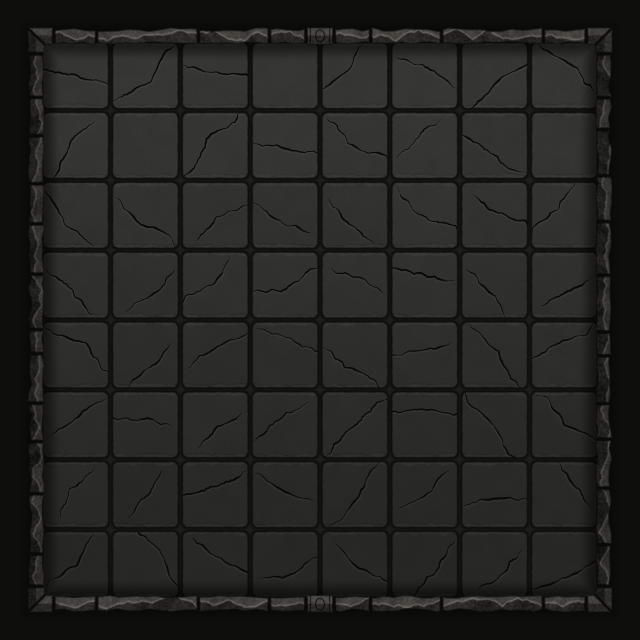
Give the GLSL for this texture, as a WebGL 2 fragment shader.

```glsl
#version 300 es
precision highp float;
// Dark dungeon floor: eight by eight cracked slabs inside a rough stone frame.
#define TILES 8.0
#define PITCH 0.1091
#define TILE_HALF 0.467
#define TILE_ROUND 0.08
#define CRACK_WIDTH 0.0105
#define FRAME_IN 0.431
#define FRAME_OUT 0.457
#define CORNER 0.416
#define SIDE_STONES 12
#define GAP 0.0017

uniform vec2 u_resolution;
out vec4 outColor;

const vec3 BACKDROP = vec3(0.056, 0.056, 0.051);
const vec3 SLAB_TINT = vec3(1.0, 0.995, 0.955);
const vec3 FRAME_TINT = vec3(1.0, 0.98, 0.94);

float hash(vec2 p) {
    vec3 v = fract(vec3(p.xyx) * 0.1031);
    v += dot(v, v.yzx + 33.33);
    return fract((v.x + v.y) * v.z);
}

float noise(vec2 p) {
    vec2 i = floor(p), f = fract(p);
    f *= f * (3.0 - 2.0 * f);
    return mix(mix(hash(i), hash(i + vec2(1, 0)), f.x),
               mix(hash(i + vec2(0, 1)), hash(i + vec2(1, 1)), f.x), f.y);
}

// Straight segments between random heights.
float zigzag(float x, float seed) {
    float i = floor(x);
    return mix(hash(vec2(i, seed)), hash(vec2(i + 1.0, seed)), x - i) - 0.5;
}

float roundBox(vec2 p, float halfSize, float radius) {
    vec2 q = abs(p) - halfSize + radius;
    return length(max(q, 0.0)) + min(max(q.x, q.y), 0.0) - radius;
}

// x: dark line coverage, y: lit lip under the line.
vec2 crack(vec2 q, vec2 id, float aa) {
    float seed = hash(id + 7.3) * 91.0;
    float turn = hash(id + 2.9) < 0.52 ? 1.0 : -1.0;
    float angle = turn * mix(0.08, 0.92, sqrt(hash(id + 17.1)));
    q = mat2(cos(angle), -sin(angle), sin(angle), cos(angle)) * q;
    float path = 0.36 * (hash(id + 31.7) - 0.5) + 0.24 * zigzag(q.x * 2.3 + 20.0, seed)
               + 0.05 * zigzag(q.x * 10.0 + 60.0, seed) + 0.016 * zigzag(q.x * 27.0 + 90.0, seed);
    float d = (q.y - path) * 0.92;
    float start = mix(-0.75, -0.46, hash(id + 41.0)), end = mix(0.44, 0.75, hash(id + 53.0));
    float taper = smoothstep(start, start + 0.3, q.x) * (1.0 - smoothstep(end - 0.3, end, q.x));
    taper *= step(0.03, hash(id + 67.0));
    float width = CRACK_WIDTH * taper * (0.9 + 1.1 * zigzag(q.x * 8.0 + 40.0, seed));
    float line = (1.0 - smoothstep(width - aa, width + aa, abs(d))) * smoothstep(0.0, 0.3, taper);
    float lip = exp(-pow((d + width + 0.014) / 0.011, 2.0)) * taper;
    return vec2(line, lip);
}

vec3 slabFloor(vec2 p, float aa) {
    vec2 g = p / PITCH + TILES * 0.5;
    vec2 id = floor(g), q = fract(g) - 0.5;
    aa /= PITCH;
    float d = roundBox(q, TILE_HALF, TILE_ROUND) + 0.007 * (noise(g * 23.0) - 0.5);

    // Slab face with fine grain, thin dark rim and chipped upper and lower edges.
    float face = mix(0.153, 0.21, smoothstep(-0.45, 0.45, p.y));
    face *= 1.0 + 0.05 * (hash(id) - 0.5) + 0.05 * (noise(g * 5.0) - 0.5) + 0.06 * (noise(g * 70.0) - 0.5);
    float rimSeed = id.y * 9.0 + sign(q.y);
    float rim = 0.036 + 0.035 * zigzag(g.x * 9.0, rimSeed) + 0.025 * zigzag(g.x * 24.0, rimSeed + 3.0);
    float edge = abs(q.y) - TILE_HALF + rim;
    float chip = smoothstep(-aa, aa, edge) * (1.0 - smoothstep(0.4, 0.47, abs(q.x)));
    face += chip * (q.y > 0.0 ? 0.03 : 0.02);
    face -= 0.028 * exp(-pow((edge + 0.012) / 0.012, 2.0)) * step(q.y, 0.0) * noise(g * 14.0);
    face *= mix(0.68, 1.0, smoothstep(0.0, 0.02, -d));
    vec2 c = crack(q, id, aa * 0.8);
    face = mix(face + 0.03 * c.y, 0.03, c.x * 0.95);

    // Grooves are darkest beside the slabs and paler at crossings.
    float groove = mix(0.055, 0.115, smoothstep(0.008, 0.06, d));
    float shade = mix(groove, face, 1.0 - smoothstep(-aa, aa, d));
    vec2 a = abs(p);
    return SLAB_TINT * shade * mix(0.5, 1.0, smoothstep(0.0, 0.028, FRAME_IN - max(a.x, a.y)));
}

// rgb: stone colour, a: coverage.
vec4 frameStones(vec2 p, float aa) {
    vec2 a = abs(p);
    bool row = a.y > a.x;
    float along = row ? p.x : p.y, across = max(a.x, a.y), s = abs(along);
    float joint = abs(s - CORNER), stone = 0.0;
    float rowJoints[4] = float[4](0.022, 0.079, 0.190, 0.349);
    for (int i = 1; i < SIDE_STONES; i++) {
        float jitter = 0.7 * (hash(vec2(i, sign(p.x) + 5.0)) - 0.5);
        float at = CORNER * (2.0 * (float(i) + jitter) / float(SIDE_STONES) - 1.0);
        if (row) at = rowJoints[min(i - 1, 3)];
        float side = (row ? s : along) - at;
        joint = min(joint, abs(side));
        stone += step(0.0, side);
    }
    bool corner = s > CORNER, ornament = row && s < 0.022;
    if (corner) joint = min(joint, abs(a.x - a.y) * 0.7 + GAP * 0.5);
    float rough = corner || ornament ? 0.0 : 1.0;
    float seed = stone * 3.7 + (row ? 0.0 : 50.0) + sign(row ? p.y : p.x) * 11.0;
    float outer = FRAME_OUT - rough * 0.006 * (0.5 + zigzag(along * 60.0 + 70.0, seed));
    float inner = FRAME_IN - 0.001 + rough * 0.004 * (0.5 + zigzag(along * 70.0 + 70.0, seed + 9.0));
    float d = max(max(across - outer, inner - across), GAP - joint);

    // A lit upper face breaks along a jagged ridge into a darker front.
    float depth = (across - FRAME_IN) / (FRAME_OUT - FRAME_IN);
    float lit = row ? (p.y > 0.0 ? depth : 1.0 - depth) : (p.x > 0.0 ? depth : 1.0 - depth);
    float ridge = lit - 0.52 - rough * (0.65 * zigzag(along * 42.0 + 70.0, seed) + 0.2 * zigzag(along * 130.0 + 90.0, seed));
    float bright = row ? 1.0 : 0.72;
    float shade = bright * mix(0.15, 0.255, smoothstep(-0.05, 0.05, ridge));
    shade += rough * bright * 0.11 * exp(-pow((ridge - 0.06) / 0.07, 2.0));
    float tilt = zigzag((along + across * 0.7) * 80.0 + 90.0, seed + 4.0);
    shade += rough * 0.07 * tilt + 0.07 * (noise(p * 380.0) - 0.5);
    if (ornament) {
        float knob = abs(length(vec2(s, (depth - 0.5) * 0.02)) - 0.007);
        shade *= 0.5 + 0.6 * smoothstep(0.0, 0.002, min(knob, abs(s - 0.015)));
    }
    shade *= mix(0.4, 1.0, smoothstep(0.0, 0.0028, -d));
    return vec4(FRAME_TINT * max(shade, 0.04), 1.0 - smoothstep(-aa, aa, d));
}

void main() {
    float size = min(u_resolution.x, u_resolution.y);
    vec2 p = (gl_FragCoord.xy - 0.5 * u_resolution) / size;
    float aa = 0.7 / size, across = max(abs(p.x), abs(p.y));
    float inside = 1.0 - smoothstep(-aa, aa, across - FRAME_IN - 0.003);
    float shadow = mix(0.6, 1.0, smoothstep(FRAME_OUT - 0.01, 0.475, across));
    vec3 color = mix(BACKDROP * shadow, slabFloor(p, aa), inside);
    vec4 stones = frameStones(p, aa);
    outColor = vec4(mix(color, stones.rgb, stones.a), 1.0);
}
```
